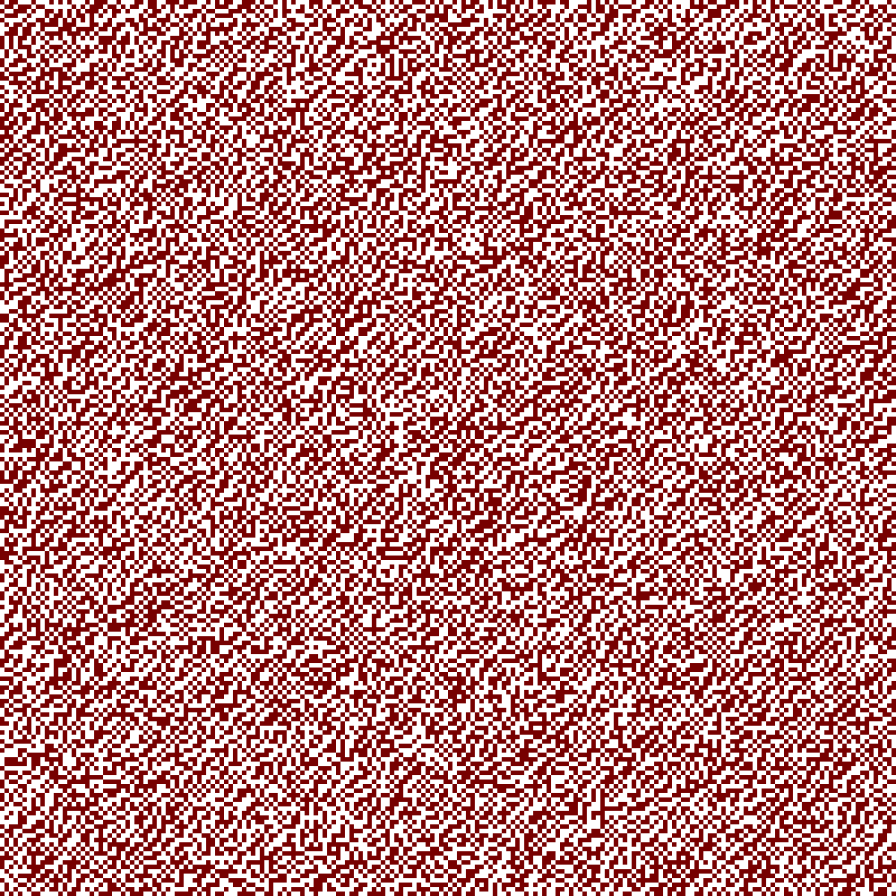
Reproduce this pattern procedurally as a WebGL 2 fragment shader.

```glsl
#version 300 es
precision highp float;
precision highp int;

// Two-tone square grain: a fine grid of dark red and white cells.
// Hash noise is sharpened so that side neighbours tend to differ while cells
// along the rising diagonal tend to agree; its sign picks each cell's colour.

uniform vec2 u_resolution;
out vec4 outColor;

const float CELLS = 200.0;            // cells across the canvas
const float SIDE_WEIGHT = -0.30;      // left, right, up, down
const float RISING_WEIGHT = 0.20;     // along the rising diagonal
const float FALLING_WEIGHT = -0.10;   // along the falling diagonal
const vec3 INK = vec3(0.465, 0.0, 0.0);
const vec3 PAPER = vec3(1.0);

// Integer hash of a cell, giving a value from -1 to 1.
float cellNoise(ivec2 cell) {
    uvec2 v = uvec2(cell) * 1664525u + 1013904223u;
    v.x += v.y * 1664525u;
    v.y += v.x * 1664525u;
    v ^= v >> 16u;
    v.x += v.y * 1664525u;
    v.y += v.x * 1664525u;
    v ^= v >> 16u;
    return float(v.x >> 8u) / 8388608.0 - 1.0;
}

// Weight of a neighbour in the sharpening filter.
float neighbourWeight(ivec2 offset) {
    int diagonal = offset.x * offset.y;
    if (diagonal > 0) return RISING_WEIGHT;
    if (diagonal < 0) return FALLING_WEIGHT;
    return offset == ivec2(0) ? 1.0 : SIDE_WEIGHT;
}

// 1 for a paper cell, 0 for an ink cell.
float cellTone(ivec2 cell) {
    float sum = 0.0;
    for (int y = -1; y <= 1; y++) {
        for (int x = -1; x <= 1; x++) {
            ivec2 offset = ivec2(x, y);
            sum += neighbourWeight(offset) * cellNoise(cell + offset);
        }
    }
    return step(0.0, sum);
}

// Tone averaged over a square footprint, which smooths the cell edges.
float grainTone(vec2 position, float footprint) {
    vec2 shifted = position - 0.5;
    ivec2 cell = ivec2(floor(shifted));
    vec2 cover = clamp((fract(shifted) - 0.5) / footprint + 0.5, 0.0, 1.0);
    float lower = mix(cellTone(cell), cellTone(cell + ivec2(1, 0)), cover.x);
    float upper = mix(cellTone(cell + ivec2(0, 1)), cellTone(cell + ivec2(1, 1)), cover.x);
    return mix(lower, upper, cover.y);
}

void main() {
    float cellsPerPixel = CELLS / min(u_resolution.x, u_resolution.y);
    vec2 position = gl_FragCoord.xy * cellsPerPixel;
    float tone = grainTone(position, min(cellsPerPixel, 1.0));
    outColor = vec4(mix(INK, PAPER, tone), 1.0);
}
```
